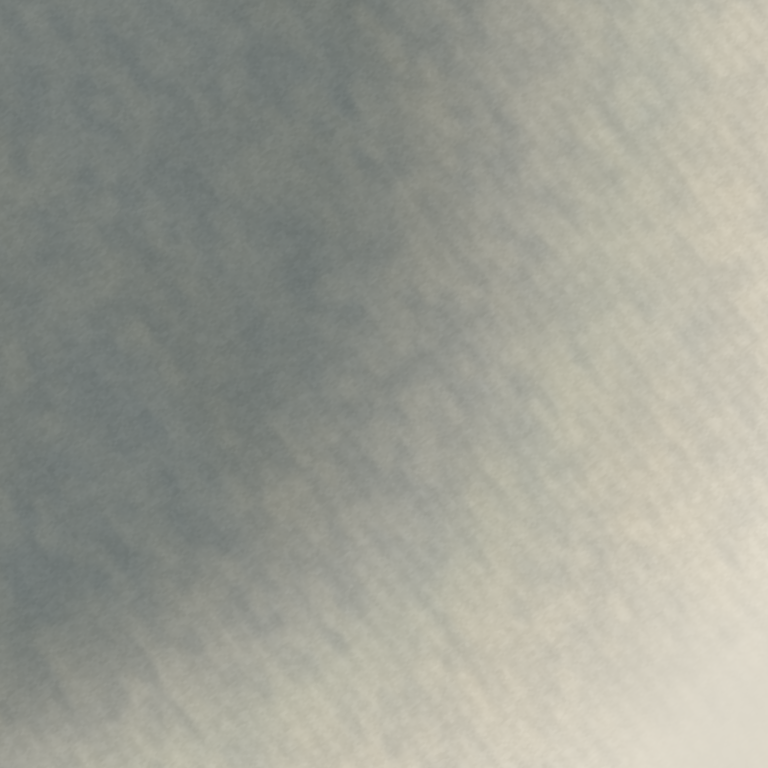
Give the GLSL for this texture, as a WebGL 2 fragment shader.

```glsl
#version 300 es
precision highp float;
// Softly lit woven cloth: a curved shadow falls off from the upper left to a
// warm, bright lower right corner. Layered sines form the diagonal weave, and
// blended cellular noise adds uneven tufts, fibres and fine grain.

uniform vec2 u_resolution;
out vec4 fragColor;

const int TONES = 6;
const vec3 TONE[TONES] = vec3[TONES](
    vec3(0.463, 0.487, 0.470), vec3(0.540, 0.550, 0.520),
    vec3(0.630, 0.630, 0.590), vec3(0.710, 0.708, 0.650),
    vec3(0.780, 0.762, 0.700), vec3(0.865, 0.845, 0.790));
const float STOP[TONES] = float[TONES](-0.10, 0.03, 0.15, 0.28, 0.43, 0.65);

vec3 hash3(vec2 cell) {
    vec3 q = fract(cell.xyx * vec3(0.1031, 0.1030, 0.0973));
    q += dot(q, q.yxz + 33.33);
    return fract((q.xxy + q.yzz) * q.zyx);
}

// Cellular noise whose random cell values melt into each other, about -0.5..0.5.
float softCells(vec2 p, float sharpness) {
    vec2 base = floor(p);
    float sum = 0.0;
    float weightSum = 0.0;
    for (int y = -1; y <= 1; y++) {
        for (int x = -1; x <= 1; x++) {
            vec2 cell = base + vec2(x, y);
            vec3 h = hash3(cell + 57.0);
            vec2 toSeed = cell + 0.2 + 0.6 * h.xy - p;
            float weight = exp(-sharpness * dot(toSeed, toSeed));
            sum += weight * (h.z - 0.5);
            weightSum += weight;
        }
    }
    return sum / weightSum;
}

// Signed depth into the light; zero follows the curved shadow edge.
float lightDepth(vec2 uv) {
    float edge = 0.58 - 0.85 * exp(-3.8 * uv.y);
    float spread = 1.0 + 0.75 * exp(-5.0 * uv.y);
    return (uv.x - edge) / spread;
}

vec3 toneAt(float depth) {
    vec3 color = TONE[0];
    for (int i = 1; i < TONES; i++) {
        float t = clamp((depth - STOP[i - 1]) / (STOP[i] - STOP[i - 1]), 0.0, 1.0);
        color = mix(color, TONE[i], t);
    }
    return color;
}

// Diagonal ridges crossed by weaker threads; x runs across the ridges.
float weave(vec2 p, float wobble) {
    float ridge = sin(p.x * 262.0 + 1.8 * wobble + 0.7 * sin(p.y * 23.0));
    float thread = sin(p.y * 195.0 + 2.5 * wobble + 0.8 * sin(p.x * 31.0));
    return 0.65 * ridge + 0.25 * thread + 0.25 * ridge * thread;
}

void main() {
    vec2 uv = gl_FragCoord.xy / u_resolution;
    vec2 cloth = vec2(dot(uv, vec2(0.8, 0.6)), dot(uv, vec2(0.6, -0.8)));

    // Broad unevenness, tufts along the ridges, short fibres and grain
    float broad = softCells(cloth * vec2(13.0, 7.0), 3.0);
    float tufts = softCells(cloth * vec2(46.0, 27.0), 4.0);
    float fibres = softCells(cloth * vec2(80.0, 150.0), 4.0);
    float grain = softCells(cloth * vec2(210.0, 300.0), 5.0);

    // Shadow gradient
    float depth = lightDepth(uv);
    vec3 color = toneAt(depth + 0.035 * broad + 0.02 * tufts);

    // Weave relief, faint in deep shadow and blurred in the bright corner
    float corner = smoothstep(0.35, 0.05, length(uv - vec2(1.0, 0.0)));
    float focus = 1.0 - 0.8 * corner;
    float relief = mix(0.25, 1.0, smoothstep(-0.12, 0.25, depth)) * focus;
    color += 0.012 * relief * weave(cloth, broad + tufts);
    color += focus * (0.036 * tufts + 0.022 * fibres + 0.026 * grain);

    // Slight warm and cool drift between tufts
    color += vec3(0.010, 0.002, -0.012) * (broad + tufts) * focus;

    fragColor = vec4(clamp(color, 0.0, 1.0), 1.0);
}
```
